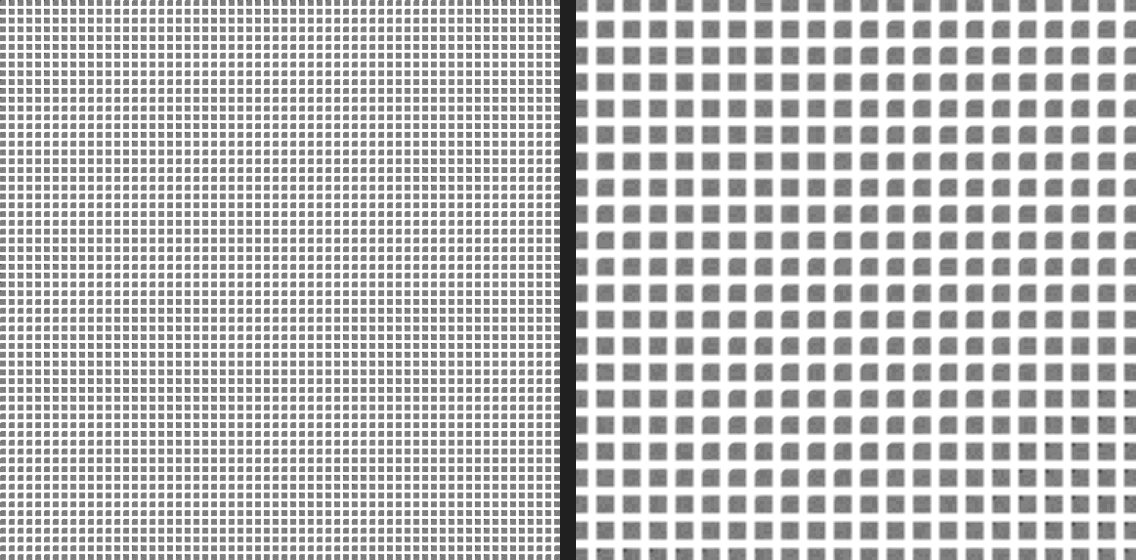
Left: the whole. Right: its middle third, enlarged.
Reproduce this pattern procedurally as a three.js fragment shader.

```glsl
// Fine grid of small grey squares on white, with chipped or inked corners in drifting bands.
varying vec2 vUv;

const float GAPS = 63.0;           // white lines between the 64 squares of a row
const float SIDE = 0.67;           // square side, in pitches
const float EDGE = 0.124;          // width of the smoothed edge, in pitches
const float CHIP = 0.15;           // size of the cut corner
const float SPECK_RADIUS = 0.09;
const float SPECK_STRENGTH = 0.6;
const float GRAIN_CELLS = 8.0;     // grain cells per pitch
const vec2 BAND_DIR = vec2(0.95, 0.32);
const vec2 BAND_SCALE = vec2(0.08, 0.2);

const vec3 PAPER = vec3(1.0);
const vec3 GREY_DARK = vec3(0.46);
const vec3 GREY_LIGHT = vec3(0.51);
const vec3 INK = vec3(0.1);

float hash(vec2 p) {
  return fract(sin(dot(p, vec2(127.1, 311.7))) * 43758.5453);
}

float valueNoise(vec2 p) {
  vec2 i = floor(p);
  vec2 f = fract(p);
  f = f * f * (3.0 - 2.0 * f);
  float low = mix(hash(i), hash(i + vec2(1.0, 0.0)), f.x);
  float high = mix(hash(i + vec2(0.0, 1.0)), hash(i + vec2(1.0, 1.0)), f.x);
  return mix(low, high, f.y);
}

// Linear coverage from a signed distance, positive inside
float coverage(float inside) {
  return clamp(inside / EDGE + 0.5, 0.0, 1.0);
}

void main() {
  // Squares touch all four canvas borders
  vec2 grid = vUv * (GAPS + SIDE) - 0.5 * SIDE;
  vec2 cell = floor(grid + 0.5);
  vec2 local = grid - cell;

  vec2 inside = 0.5 * SIDE - abs(local);
  float square = coverage(inside.x) * coverage(inside.y);

  // Slow diagonal bands choose the corner wear of each square
  vec2 across = vec2(-BAND_DIR.y, BAND_DIR.x);
  vec2 band = vec2(dot(cell, BAND_DIR), dot(cell, across)) * BAND_SCALE;
  float wear = valueNoise(band);
  float chipped = 1.0 - smoothstep(0.3, 0.55, wear);
  float inked = smoothstep(0.55, 0.75, wear);

  // Upper left corner: cut away or darkened
  vec2 corner = local - vec2(-0.5, 0.5) * SIDE;
  float cut = coverage(corner.x - corner.y - CHIP);
  square *= mix(1.0, cut, chipped);
  float speck = coverage(SPECK_RADIUS - length(corner - vec2(0.06, -0.06)));

  // Faint grain in the grey
  float grain = hash(floor(grid * GRAIN_CELLS));
  vec3 fill = mix(GREY_DARK, GREY_LIGHT, smoothstep(0.2, 0.7, grain));
  fill = mix(fill, INK, speck * inked * SPECK_STRENGTH);

  gl_FragColor = vec4(mix(PAPER, fill, square), 1.0);
}
```
